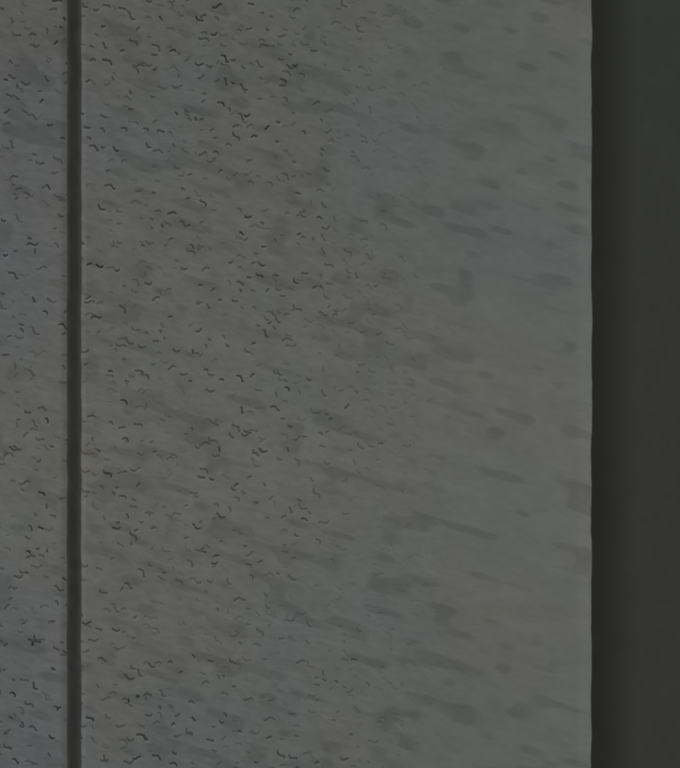
Give the GLSL for this texture, as a Shadertoy shader.

```glsl
float hash(vec2 p) {
    return fract(sin(dot(p, vec2(127.1, 311.7))) * 43758.5453);
}

float valueNoise(vec2 p) {
    vec2 cell = floor(p);
    vec2 f = fract(p);
    f = f * f * (3.0 - 2.0 * f);
    float low = mix(hash(cell), hash(cell + vec2(1, 0)), f.x);
    float high = mix(hash(cell + vec2(0, 1)), hash(cell + vec2(1, 1)), f.x);
    return mix(low, high, f.y);
}

float fbm(vec2 p) {
    float sum = 0.0;
    float gain = 0.5;
    for (int i = 0; i < 4; i++) {
        sum += gain * (valueNoise(p) - 0.5);
        p = mat2(1.6, 1.2, -1.2, 1.6) * p + 7.3;
        gain *= 0.55;
    }
    return sum;
}

vec2 rotate(vec2 p, float angle) {
    float c = cos(angle);
    float s = sin(angle);
    return vec2(c * p.x - s * p.y, s * p.x + c * p.y);
}

float band(float x, float left, float right, float soft) {
    return smoothstep(left - soft, left + soft, x)
         * (1.0 - smoothstep(right - soft, right + soft, x));
}

// Scattered slanted scratches, one candidate per grid cell
float pits(vec2 p, float cellSize, float density, float seed) {
    vec2 grid = p / cellSize;
    vec2 home = floor(grid);
    float mask = 0.0;
    for (int y = -1; y <= 1; y++) {
        for (int x = -1; x <= 1; x++) {
            vec2 id = home + vec2(x, y);
            vec2 key = id + seed;
            vec2 jitter = vec2(hash(key + 3.1), hash(key + 8.7));
            vec2 d = (grid - id - jitter) * cellSize;
            d = rotate(d, mix(-0.3, 1.0, hash(key + 15.3)));
            d.y += 0.0015 * sin(d.x * 450.0 + 6.0 * jitter.x);
            float halfLength = mix(0.001, 0.0065, pow(hash(key + 21.9), 2.0));
            float dist = length(vec2(max(abs(d.x) - halfLength, 0.0), d.y));
            float strength = mix(0.25, 1.0, hash(key + 33.7));
            float present = step(hash(key), density);
            mask = max(mask, present * strength * (1.0 - smoothstep(0.0003, 0.0027, dist)));
        }
    }
    return mask;
}

vec3 stone(vec2 p, vec2 uv) {
    // Broad tone: slightly dim at the upper left, greener at the right
    vec3 color = mix(vec3(0.352, 0.356, 0.350), vec3(0.360, 0.370, 0.355), uv.x);
    color += 0.010 * band(uv.y, 0.15, 0.62, 0.25);
    color -= 0.012 * smoothstep(0.75, 1.0, uv.y) * (1.0 - uv.x);
    color += vec3(0.010, 0.004, -0.008) * band(uv.y, 0.28, 0.5, 0.1)
           * (1.0 - smoothstep(0.05, 0.3, uv.x));
    color += vec3(1.0, 0.1, -0.8) * 0.025 * fbm(p * 6.0 + 4.0);

    // Slanted streaks and fine grain
    vec2 grain = rotate(p, 0.28);
    float rough = 1.0 - 0.55 * smoothstep(0.3, 0.8, uv.x);
    color += 0.030 * fbm(grain * vec2(22.0, 55.0));
    color += 0.050 * rough * fbm(grain * vec2(90.0, 210.0));

    // Pits thin out toward the right, with faint lit rims below
    float cluster = 0.55 + 1.5 * valueNoise(p * 9.0 + 2.0);
    float fade = 1.0 - smoothstep(0.18, 0.75, uv.x);
    float weight = clamp(cluster * fade, 0.0, 1.0);
    float dark = max(pits(p, 0.021, 0.55, 0.0), 0.75 * pits(p, 0.015, 0.35, 57.0));
    float rim = pits(p + vec2(-0.001, 0.003), 0.021, 0.55, 0.0);
    color += 0.025 * weight * rim * (1.0 - dark);
    color -= 0.15 * weight * dark;

    // Soft blemishes on the smoother side
    color -= 0.028 * smoothstep(0.62, 0.85, valueNoise(grain * vec2(32.0, 75.0)));
    return color;
}

vec3 shadowSide(vec2 p, vec2 uv) {
    float open = smoothstep(0.875, 0.945, uv.x);
    vec3 color = mix(vec3(0.148, 0.149, 0.142), vec3(0.202, 0.206, 0.196), open);
    color += vec3(0.0, 0.004, -0.004) * smoothstep(0.5, 1.0, uv.y);
    return color + 0.018 * fbm(p * vec2(45.0, 30.0));
}

void mainImage(out vec4 fragColor, in vec2 fragCoord) {
    vec2 uv = fragCoord / iResolution.xy;
    vec2 p = fragCoord / iResolution.y;
    float soft = 0.0018;
    vec3 color = stone(p, uv);

    // Vertical groove with a dark core and a lit right lip
    float wobble = 0.0025 * fbm(vec2(p.y * 35.0, 1.0));
    float x = uv.x + wobble;
    color *= 1.0 - 0.10 * band(x, 0.091, 0.100, 0.004);
    color += 0.020 * band(x, 0.121, 0.126, 0.002);
    vec3 grooveColor = mix(vec3(0.225, 0.222, 0.218), vec3(0.180, 0.178, 0.175),
                           band(x, 0.101, 0.115, 0.004));
    grooveColor += 0.035 * fbm(p * vec2(120.0, 60.0));
    color = mix(color, grooveColor, band(x, 0.0985, 0.1195, soft));

    // Slab edge and the recess beyond it
    float edge = 0.870 + 0.004 * fbm(vec2(p.y * 22.0, 9.0));
    color += 0.012 * band(uv.x, 0.850, edge, 0.006);
    color = mix(color, shadowSide(p, uv), smoothstep(edge - soft, edge + soft, uv.x));
    fragColor = vec4(clamp(color, 0.0, 1.0), 1.0);
}
```
